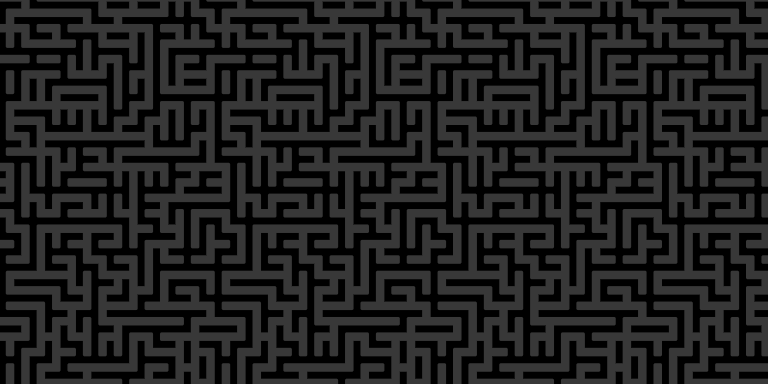
Write a Shadertoy shader that draws this pattern.

```glsl
// A dim maze of grey corridors with softly rounded ends on black.
// Lattice nodes choose links to their neighbours by hash; each link is drawn
// as a rounded bar by a distance function. The layout repeats horizontally.

#define ROWS 24.9            // lattice rows over the canvas height
#define PERIOD 14            // columns before the layout repeats (even)
#define HALF_WIDTH 0.276     // half corridor width, in lattice steps
#define ROUNDING 0.11        // corner radius, in lattice steps
#define STRAIGHT 0.45        // share of straight runs among the choices
#define HORIZONTAL 0.56      // share of straight runs lying flat
#define BRANCHING 0.24       // share of choices with a stub or a fork
#define ORIGIN vec2(0.65, 0.07)
#define CORRIDOR_COLOR vec3(0.22)
#define GROUND_COLOR vec3(0.0)

// Integer hash of a node, wrapped to the horizontal period, in 0..1
float hash(ivec2 node, int seed) {
    int column = ((node.x % PERIOD) + PERIOD) % PERIOD;
    uint h = uint(column) * 7919u + uint(node.y + 64) * 104729u + uint(seed) * 15487u;
    h = (h ^ (h >> 16)) * 0x7feb352du;
    h = (h ^ (h >> 15)) * 0x846ca68bu;
    h ^= h >> 16;
    return float(h >> 8) / float(1 << 24);
}

// Directions 0..3: east, north, west, south
ivec2 direction(int k) {
    return (k & 1) == 0 ? ivec2(1 - k, 0) : ivec2(0, 2 - k);
}

int opposite(int k) {
    return (k + 2) & 3;
}

int randomDirection(ivec2 node, int seed) {
    return int(4.0 * hash(node, seed));
}

// Even nodes choose a straight run or a bend, sometimes with one arm flipped
int chooseArms(ivec2 node) {
    int bend = 3 << randomDirection(node, 2);
    int arms = (bend | (bend >> 4)) & 15;
    if (hash(node, 1) < STRAIGHT)
        arms = hash(node, 3) < HORIZONTAL ? 5 : 10;
    if (hash(node, 4) < BRANCHING)
        arms ^= 1 << randomDirection(node, 5);
    return arms;
}

// Odd nodes gather the arms that reach them; a lone one makes its own link
bool linked(ivec2 node, int k) {
    if (((node.x + node.y) & 1) == 0) {
        node += direction(k);
        k = opposite(k);
    }
    int arms = 0;
    for (int j = 0; j < 4; j++)
        arms |= ((chooseArms(node + direction(j)) >> opposite(j)) & 1) << j;
    if (arms == 0)
        arms = 1 << randomDirection(node, 6);
    return ((arms >> k) & 1) == 1;
}

// Break every smallest closed ring by dropping its lower side
bool isCorridor(ivec2 node, int k) {
    if (!linked(node, k)) return false;
    if ((k & 1) == 1) return true;
    ivec2 west = k == 2 ? node - ivec2(1, 0) : node;
    bool ring = linked(west, 1)
             && linked(west + ivec2(1, 0), 1)
             && linked(west + ivec2(0, 1), 0);
    return !ring;
}

float roundedBox(vec2 p, vec2 halfSize) {
    vec2 q = abs(p) - halfSize + ROUNDING;
    return length(max(q, 0.0)) + min(max(q.x, q.y), 0.0) - ROUNDING;
}

void mainImage(out vec4 fragColor, in vec2 fragCoord) {
    float pixel = ROWS / iResolution.y;
    vec2 p = fragCoord * pixel - ORIGIN;
    vec2 center = floor(p + 0.5);
    vec2 local = p - center;
    ivec2 node = ivec2(center);

    // Union of the node and its open arms
    float dist = roundedBox(local, vec2(HALF_WIDTH));
    for (int k = 0; k < 4; k++) {
        if (isCorridor(node, k)) {
            vec2 arm = 0.5 * vec2(direction(k));
            dist = min(dist, roundedBox(local - arm, abs(arm) + HALF_WIDTH));
        }
    }

    // One pixel of edge smoothing
    float coverage = clamp(0.5 - dist / pixel, 0.0, 1.0);
    fragColor = vec4(mix(GROUND_COLOR, CORRIDOR_COLOR, coverage), 1.0);
}
```
